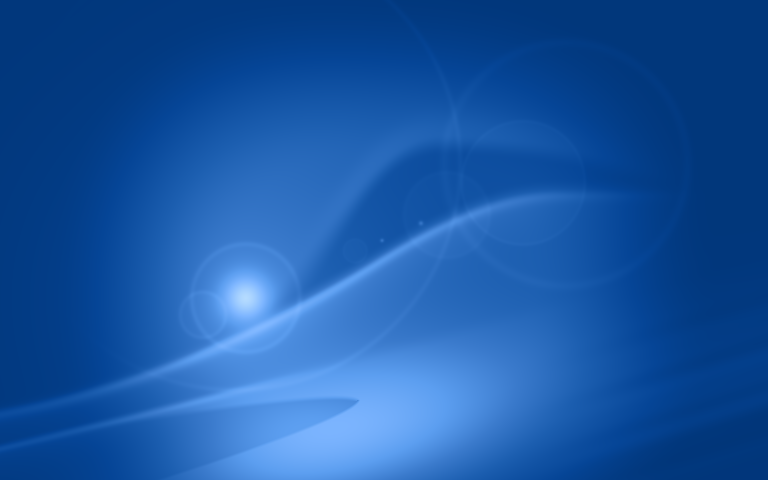
Give the GLSL for this background, as a Shadertoy shader.

```glsl
// Deep blue abstract background: folded silk ribbons, a glowing light and thin lens-flare rings.

// Smooth minimum with blend width k.
float smoothMin(float a, float b, float k) {
    float h = max(k - abs(a - b), 0.0);
    return min(a, b) - h * h / (4.0 * k);
}

// Bell-shaped falloff: 1 at zero, about 0.37 at distance w.
float bell(float d, float w) {
    return exp(-d * d / (w * w));
}

// Heights of the three silk edges along x.
float foldHeight(float x) {
    float crest = 0.71 - 0.37 * (x - 0.92) * (x - 0.92);
    return smoothMin(0.458 + 1.2 * (x - 0.625), crest, 0.1);
}

float ribbonHeight(float x) {
    return smoothMin(0.145 + 0.18 * x + 0.28 * x * x, 0.60, 0.14);
}

float lowerHeight(float x) {
    return 0.073 + 0.23 * x + 0.02 * x * x;
}

// Faint filled disc with a brighter rim.
float flareRing(vec2 p, vec2 center, float radius, float width, float fill) {
    float d = length(p - center) - radius;
    return bell(d, width) + fill * smoothstep(width, -width, d);
}

// Large soft body of light with rounded corners.
float bodyLight(vec2 p) {
    vec2 q = abs(p - vec2(0.80, 0.40)) / vec2(0.62, 0.56);
    float r = pow(pow(q.x, 2.6) + pow(q.y, 2.6), 1.0 / 2.6);
    return 1.0 - smoothstep(0.48, 1.12, r);
}

// Bright edge with a soft glow hanging below it.
float silkEdge(float below, float lineWidth, float glowWidth) {
    float glow = smoothstep(-0.008, 0.012, below) * exp(-max(below, 0.0) / glowWidth);
    return 0.45 * bell(below - 0.008, lineWidth) + 0.55 * glow;
}

// Shaded inside of the pointed fold near the bottom.
float noseShade(vec2 p) {
    vec2 q = p - vec2(0.75, 0.167);
    vec2 axis = normalize(vec2(-0.97, -0.23));
    float along = dot(q, axis);
    float across = q.x * axis.y - q.y * axis.x;
    float inside = sqrt(0.011 * max(along, 0.0)) - abs(across);
    float edge = smoothstep(0.0, across > 0.0 ? 0.014 : 0.008, inside);
    return edge * exp(-max(along, 0.0) * 3.2);
}

// Diagonal silk streaks in the lower right corner.
float cornerStreaks(vec2 p) {
    float n = p.y - 0.32 * p.x;
    float waves = sin(n * 70.0 + 1.0) + 0.5 * sin(n * 133.0 + p.x * 2.0);
    float area = smoothstep(1.05, 1.4, p.x) * bell(n + 0.28, 0.16);
    float band = smoothstep(-0.38, -0.33, n);
    return area * (0.018 * waves + 0.07 * band);
}

// Blue ramp from shadow to light.
vec3 blueRamp(float t) {
    vec3 color = mix(vec3(0.0, 0.20, 0.455), vec3(0.02, 0.27, 0.59), clamp(t * 5.0, 0.0, 1.0));
    color = mix(color, vec3(0.11, 0.37, 0.69), clamp(t * 5.0 - 1.0, 0.0, 1.0));
    color = mix(color, vec3(0.23, 0.48, 0.80), clamp(t * 5.0 - 2.0, 0.0, 1.0));
    color = mix(color, vec3(0.36, 0.62, 0.94), clamp(t * 5.0 - 3.0, 0.0, 1.0));
    color = mix(color, vec3(0.49, 0.71, 1.0), clamp(t * 5.0 - 4.0, 0.0, 1.0));
    return mix(color, vec3(0.74, 0.88, 1.0), clamp(t * 2.5 - 2.5, 0.0, 1.0));
}

void mainImage(out vec4 fragColor, in vec2 fragCoord) {
    // Canvas units: y runs 0 to 1, x is stretched to a 1.6 wide frame.
    vec2 p = fragCoord / iResolution.xy * vec2(1.6, 1.0);
    vec2 lightPos = vec2(0.512, 0.379);
    float lightDist = length(p - lightPos);

    // Broad light
    float body = bodyLight(p);
    float tone = 0.04 + 0.32 * body + 0.19 * bell(lightDist, 0.40);

    // Dark hollow between the upper fold and the ribbon
    float ribbon = ribbonHeight(p.x) - p.y;
    float fold = foldHeight(p.x) - p.y;
    float softness = mix(0.10, 0.035, smoothstep(0.6, 0.85, p.x));
    float hollow = smoothstep(-0.01, softness, fold) * smoothstep(0.01, -0.03, ribbon);
    tone -= 0.15 * hollow * smoothstep(1.5, 0.9, p.x);
    tone += 0.05 * bell(fold + 0.02, 0.04) * smoothstep(0.6, 0.75, p.x) * smoothstep(1.5, 0.8, p.x);

    // Bottom glow and the lower edge
    float lower = lowerHeight(p.x) - p.y;
    vec2 g = p - vec2(0.70, 0.09);
    float pool = bell(g.x, 0.40) * bell(g.y - 0.25 * g.x, 0.16);
    tone += 0.54 * pool * mix(0.75, 1.0, smoothstep(-0.02, 0.02, lower));
    tone += 0.22 * silkEdge(lower, 0.008, 0.05) * smoothstep(0.75, 0.35, p.x);
    tone -= 0.24 * noseShade(p);

    // Main ribbon
    float ribbonFade = smoothstep(1.5, 0.75, p.x) * mix(0.65, 1.0, smoothstep(0.0, 0.5, p.x));
    tone += 0.32 * silkEdge(ribbon, 0.014, 0.055) * ribbonFade;
    tone += cornerStreaks(p);

    // Light core and flare rings
    tone += 0.55 * bell(lightDist, 0.045) + 0.22 * exp(-lightDist * 11.0);
    tone += 0.05 * flareRing(p, lightPos, 0.113, 0.006, 0.4);
    tone += 0.04 * flareRing(p, vec2(0.423, 0.344), 0.048, 0.005, 0.6);
    tone += 0.035 * flareRing(p, vec2(1.179, 0.658), 0.254, 0.010, 0.2);
    tone += 0.025 * flareRing(p, vec2(1.090, 0.619), 0.129, 0.004, 0.9);
    tone += 0.015 * flareRing(p, vec2(0.931, 0.552), 0.090, 0.005, 1.6);
    tone += 0.015 * flareRing(p, vec2(0.740, 0.477), 0.025, 0.003, 1.5);
    tone += 0.04 * flareRing(p, vec2(0.490, 0.656), 0.469, 0.006, 0.2) * smoothstep(0.1, 0.5, p.x);
    tone += 0.22 * (bell(length(p - vec2(0.796, 0.499)), 0.004) + bell(length(p - vec2(0.877, 0.535)), 0.005));

    fragColor = vec4(blueRamp(tone), 1.0);
}
```
